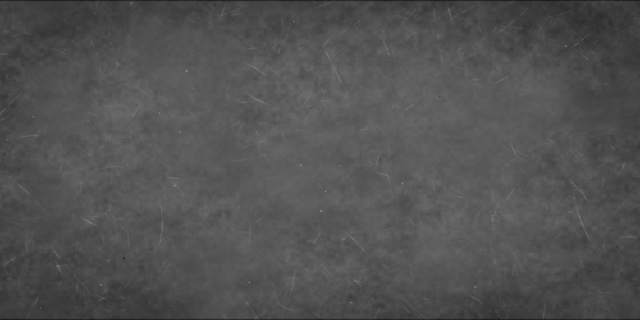
Give the GLSL for this texture, as a Shadertoy shader.

```glsl
// A worn dark grey slate: a soft vignette over smeared, cloudy dust,
// with mottled grain throughout, faint broken scratches in many lengths,
// and a sparse scatter of pale and dark specks.
#define CENTRE_GREY 0.367
#define VIGNETTE 0.12
#define CLOUD_CONTRAST 0.085
#define SMEAR_CONTRAST 0.05
#define MOTTLE_CONTRAST 0.08
#define GRAIN_CONTRAST 0.085
#define SCRATCH_GAIN 0.13
#define SCRATCH_WIDTH 0.0045
#define SPECK_RADIUS 0.005
#define SPECK_CELL 0.075

float hash(vec2 p) {
    vec3 q = fract(p.xyx * vec3(0.1031, 0.1030, 0.0973));
    q += dot(q, q.yzx + 33.33);
    return fract((q.x + q.y) * q.z);
}

float noise(vec2 p) {
    vec2 i = floor(p), f = fract(p);
    f = f * f * (3.0 - 2.0 * f);
    return mix(mix(hash(i), hash(i + vec2(1, 0)), f.x),
               mix(hash(i + vec2(0, 1)), hash(i + vec2(1, 1)), f.x), f.y);
}

mat2 rotation(float a) {
    float c = cos(a), s = sin(a);
    return mat2(c, s, -s, c);
}

float fbm(vec2 p) {
    float sum = 0.0, amp = 0.5;
    for (int i = 0; i < 5; i++) {
        sum += amp * noise(p);
        p = rotation(0.6) * p * 2.03 + 17.3;
        amp *= 0.5;
    }
    return sum;
}

// One slightly bent, tapering stroke per cell; neighbours cover overlap.
float scratches(vec2 p, float cell, float seed) {
    vec2 g = p / cell + seed;
    float sum = 0.0;
    for (int y = -1; y <= 1; y++)
    for (int x = -1; x <= 1; x++) {
        vec2 id = floor(g) + vec2(x, y);
        vec2 centre = id + vec2(hash(id + 3.1), hash(id + 8.7));
        vec2 q = rotation(6.2832 * hash(id + 21.4)) * (g - centre);
        float halfLength = mix(0.25, 0.95, hash(id + 35.2));
        float bend = 0.5 * (hash(id + 47.9) - 0.5);
        float d = abs(q.y + bend * q.x * q.x) * cell;
        float line = 1.0 - smoothstep(0.0, SCRATCH_WIDTH, d);
        float taper = 1.0 - smoothstep(0.3, 1.0, abs(q.x) / halfLength);
        float strength = 0.14 + 0.86 * pow(hash(id + 59.6), 6.0);
        sum += line * taper * strength;
    }
    return sum;
}

// Positive for pale dots, negative for the rare dark ones.
float specks(vec2 p) {
    vec2 g = p / SPECK_CELL, id = floor(g);
    vec2 centre = 0.15 + 0.7 * vec2(hash(id + 71.3), hash(id + 83.9));
    float radius = SPECK_RADIUS * mix(0.6, 1.2, hash(id + 91.2));
    float d = length(fract(g) - centre) * SPECK_CELL / radius;
    float kind = hash(id + 107.5);
    return (1.0 - smoothstep(0.0, 1.0, d))
         * (0.2 * smoothstep(0.78, 1.0, kind) - 0.14 * step(kind, 0.015));
}

void mainImage(out vec4 fragColor, in vec2 fragCoord) {
    vec2 p = fragCoord / iResolution.y;
    vec2 uv = fragCoord / iResolution.xy;
    vec2 q = 2.0 * uv - 1.0;

    // Vignette and broad dusty clouds
    float grey = CENTRE_GREY - VIGNETTE * smoothstep(0.15, 1.5, dot(q, q));
    grey += CLOUD_CONTRAST * (fbm(p * 4.2 + 4.0) - 0.49);

    // Wiped streaks, mottling and fine grain, stronger in rough patches
    float rough = smoothstep(0.3, 0.62, fbm(p * 6.0 + 31.0));
    float patchy = mix(0.5, 1.15, rough);
    grey += SMEAR_CONTRAST * (fbm(rotation(-0.15) * p * vec2(10.0, 24.0)) - 0.49);
    grey += MOTTLE_CONTRAST * patchy * (fbm(p * vec2(22.0, 30.0) + 53.0) - 0.49);
    grey += GRAIN_CONTRAST * patchy * (fbm(p * 70.0 + 9.0) - 0.49);

    // Scratches of several lengths, broken up along the way
    float marks = scratches(p, 0.17, 5.0) + scratches(p, 0.12, 40.0)
                + scratches(p, 0.08, 80.0) + 0.8 * scratches(p, 0.055, 130.0)
                + 0.7 * scratches(p, 0.035, 190.0);
    float wear = smoothstep(0.2, 0.85, noise(p * 60.0));
    grey += SCRATCH_GAIN * marks * mix(0.25, 1.0, rough) * mix(0.2, 1.0, wear);
    grey += specks(p);

    // Thin dark rim along the top and bottom
    float rim = 1.0 - smoothstep(0.001, 0.006, min(uv.y, 1.0 - uv.y));
    grey *= 1.0 - 0.45 * rim;

    fragColor = vec4(grey * vec3(1.004, 1.0, 0.996), 1.0);
}
```
